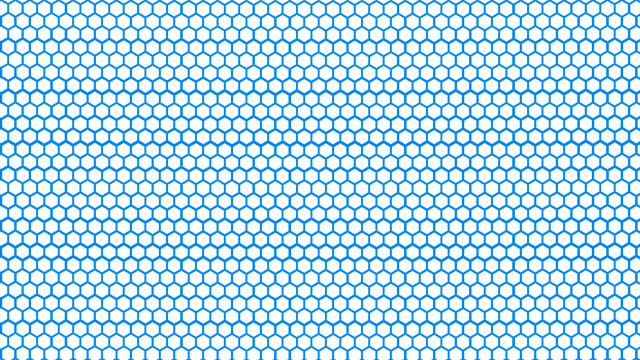
Give the GLSL for this pattern, as a Shadertoy shader.

```glsl
// Blue honeycomb mesh on white, with slightly uneven strokes and a faint sag
float hash(float n) {
    n = fract(n * 0.1031);
    n *= n + 33.33;
    return fract(n * (n + n));
}

// Offset from the centre of the nearest pointy-top hexagon of unit width
vec2 hexLocal(vec2 p) {
    vec2 spacing = vec2(1.0, sqrt(3.0));
    vec2 a = p - spacing * round(p / spacing);
    vec2 shifted = p - 0.5 * spacing;
    vec2 b = shifted - spacing * round(shifted / spacing);
    return dot(a, a) < dot(b, b) ? a : b;
}

void mainImage(out vec4 fragColor, in vec2 fragCoord) {
    vec2 uv = fragCoord / iResolution.xy;
    float cells = 24.93;                    // cell widths per canvas height
    float rowStep = 0.5 * sqrt(3.0);

    // Canvas to cell units, rows counted downward from the top
    vec2 p = vec2(uv.x * iResolution.x / iResolution.y, 1.0 - uv.y);
    p.y -= 0.003 * sin(3.14159 * uv.x);
    p = (p - vec2(0.0428, 0.0231)) * vec2(cells, 28.11 * rowStep);

    vec2 local = hexLocal(p);
    vec2 centre = p - local;

    // Each zigzag seam and each column of uprights has its own weight
    float seam = round(centre.y / rowStep) + step(0.0, local.y);
    float column = round(2.0 * centre.x + sign(local.x));
    float zigzagWidth = 0.067 + 0.035 * pow(hash(seam + 71.0), 2.0);
    float uprightWidth = 0.066 + 0.025 * pow(hash(column + 191.0), 4.0);

    // Signed distance to the strokes
    vec2 q = abs(local);
    float upright = 0.5 - q.x - uprightWidth;
    float zigzag = 0.5 - dot(q, vec2(0.5, rowStep)) - zigzagWidth;
    float d = min(upright, zigzag);

    float blur = 0.7 * cells / iResolution.y;
    float ink = 1.0 - smoothstep(-blur, blur, d);
    fragColor = vec4(mix(vec3(0.99, 1.0, 1.0), vec3(0.0, 0.52, 0.94), ink), 1.0);
}
```
